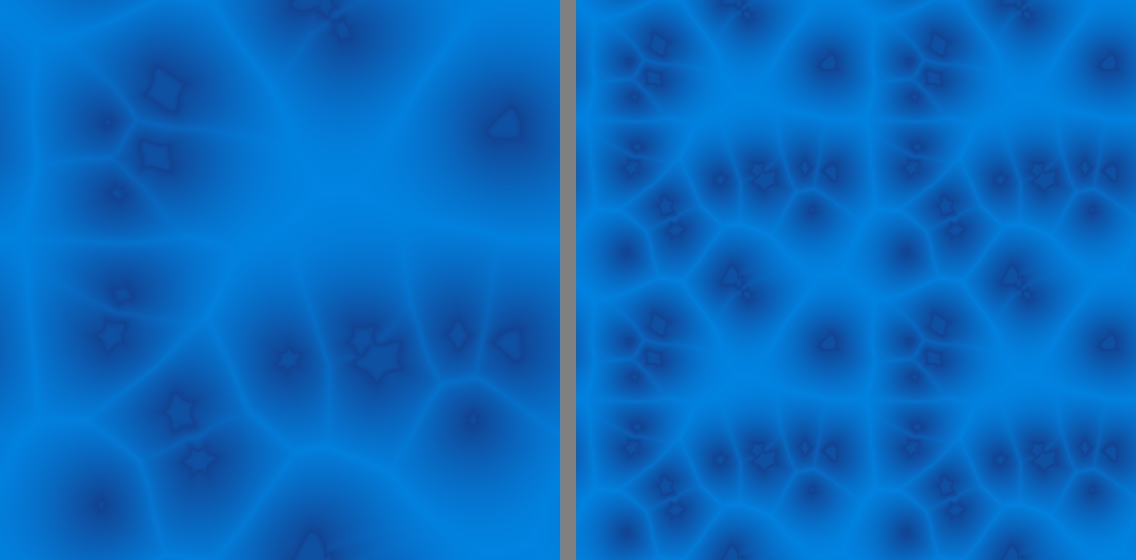
Left, the tile; right, the same tile 2 across and 2 down.
A three.js fragment shader for this texture:

```glsl
// Tiling blue cellular field: dark scalloped blobs shading up to glowing ridges between them.
varying vec2 vUv;

const vec3 DARK = vec3(0.07, 0.26, 0.57);
const vec3 BRIGHT = vec3(0.0, 0.52, 0.89);
const vec2 GRID = vec2(4.0, 3.0);       // blob clusters across and up
const float JITTER = 0.85;              // cluster scatter, in grid cells
const float SPREAD = 0.08;              // blob scatter inside a cluster
const float MIN_RADIUS = 0.007;
const float MAX_RADIUS = 0.05;
const float SCALLOP = 0.55;             // pointed corners of the outline
const float STRETCH = 0.22;             // elongation of the outline
const float REACH = 0.18;               // distance of full brightness
const float FALLOFF = 0.8;
const float PLATEAU = 0.22;             // brightness inside a blob
const float OUTLINE = 0.006;            // width of the dark outline
const float RIDGE_CORE = 0.006;
const float RIDGE_HALO = 0.03;
const float RIDGE_GLOW = 0.15;
const float RIDGE_SOFT = 0.002;
const float TAU = 6.283185;

vec3 hash(vec3 p) {
  p = fract(p * vec3(0.1031, 0.1030, 0.0973));
  p += dot(p, p.yxz + 33.33);
  return fract((p.xxy + p.yxx) * p.zyx);
}

// Integer cell wrapped onto the tile
vec2 wrapCell(vec2 cell, vec2 period) {
  return floor(mod(cell + 0.5, period));
}

vec2 corner(vec2 cell, float period) {
  return hash(vec3(wrapCell(cell, vec2(period)), period + 40.0)).xy - 0.5;
}

// Two-channel value noise that wraps
vec2 noise(vec2 p, float period) {
  p *= period;
  vec2 c = floor(p);
  vec2 f = fract(p);
  f = f * f * (3.0 - 2.0 * f);
  vec2 low = mix(corner(c, period), corner(c + vec2(1.0, 0.0), period), f.x);
  vec2 high = mix(corner(c + vec2(0.0, 1.0), period), corner(c + 1.0, period), f.x);
  return mix(low, high, f.y);
}

// Signed distance to one blob of a cluster, and the direction away from it
float blob(vec2 p, vec2 cell, float k, out vec2 dir) {
  dir = vec2(0.0);
  vec2 id = wrapCell(cell, GRID);
  vec3 cluster = hash(vec3(id, 7.0));
  if (k > floor(cluster.z * 3.0)) return 10.0;

  vec3 place = hash(vec3(id, 11.0 + k));
  vec3 shape = hash(vec3(id, 23.0 + k));
  float turn = TAU * place.x;
  vec2 center = (cell + 0.5 + JITTER * (cluster.xy - 0.5)) / GRID;
  center += SPREAD * sqrt(place.y) * vec2(cos(turn), sin(turn));

  vec2 q = p - center + 0.00001;
  float len = length(q);
  dir = q / len;
  float radius = mix(MIN_RADIUS, MAX_RADIUS, place.z * place.z);
  float angle = atan(q.y, q.x);
  float points = 3.0 + floor(shape.x * 4.0);
  float wobble = SCALLOP * (0.4 - abs(sin(0.5 * points * angle + TAU * shape.y)))
               + STRETCH * cos(2.0 * angle + TAU * shape.z);
  float x = len / radius;
  return len - radius * (1.0 + wobble * min(x * x, exp(1.0 - x)));
}

void main() {
  vec2 p = vUv + 0.024 * noise(vUv, 5.0) + 0.006 * noise(vUv, 14.0);
  vec2 base = floor(p * GRID);
  vec2 dir;

  // Nearest blob
  float nearest = 10.0;
  vec2 nearDir = vec2(0.0);
  for (int j = -1; j <= 1; j++)
    for (int i = -2; i <= 2; i++)
      for (int k = 0; k < 3; k++) {
        float d = blob(p, base + vec2(float(i), float(j)), float(k), dir);
        if (d < nearest) {
          nearest = d;
          nearDir = dir;
        }
      }

  // Ridges midway to the other blobs, stronger where the slopes oppose
  float glow = 0.0;
  for (int j = -1; j <= 1; j++)
    for (int i = -2; i <= 2; i++)
      for (int k = 0; k < 3; k++) {
        float d = blob(p, base + vec2(float(i), float(j)), float(k), dir);
        float slope = length(dir - nearDir);
        float edge = length(vec2((d - nearest) / max(slope, 0.01), RIDGE_SOFT));
        float profile = exp(-edge / RIDGE_CORE) + exp(-edge / RIDGE_HALO);
        glow = max(glow, 0.5 * slope * profile);
      }

  // Shade: slope outside, plateau inside, ridges on top, soft ceiling
  float outside = pow(max(nearest, 0.0) / REACH, FALLOFF);
  float inside = PLATEAU * (1.0 - exp(min(nearest, 0.0) / OUTLINE));
  float light = outside + inside + RIDGE_GLOW * glow * smoothstep(0.0, 0.02, nearest);
  light *= pow(1.0 + pow(light, 5.0), -0.2);
  gl_FragColor = vec4(mix(DARK, BRIGHT, light), 1.0);
}
```
